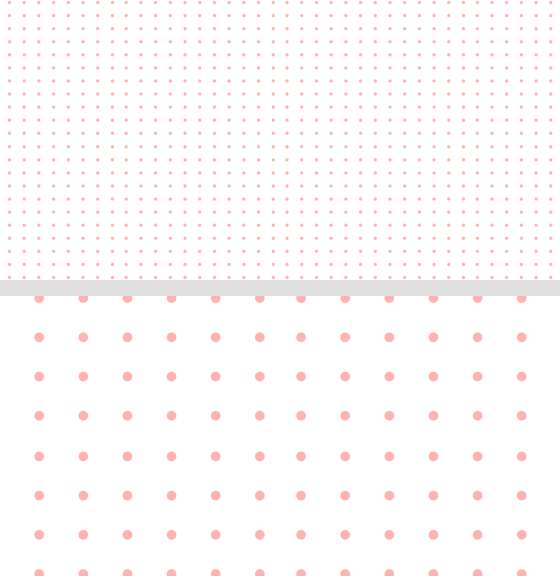
Top: the whole. Bottom: its middle third, enlarged.
Write a WebGL 2 fragment shader that draws this pattern.

```glsl
#version 300 es
precision highp float;
// Grid of small pale pink dots on white, 38 columns by 22 rows.
// Each pixel is folded into its cell and shaded by distance to the dot;
// a few seams, where the pitch slips slightly, break up the even spacing.

uniform vec2 u_resolution;
out vec4 fragColor;

void main() {
    // The canvas is 256 units high, measured here from the top left.
    float unitsPerPixel = 256.0 / u_resolution.y;
    vec2 p = gl_FragCoord.xy * unitsPerPixel;
    p.y = 256.0 - p.y;

    // Seams: three narrower column gaps and one wider row gap.
    float columnSlip = 0.87 * dot(step(vec3(109.0, 256.0, 429.7), vec3(p.x)), vec3(1.0));
    float rowSlip = -0.45 * step(128.0, p.y);

    // Fold into one cell, with the dot at its centre.
    vec2 pitch = vec2(13.447, 11.947);
    vec2 fromFirstDot = p + vec2(columnSlip, rowSlip) - vec2(8.67, 2.35);
    vec2 cell = (fract(fromFirstDot / pitch + 0.5) - 0.5) * pitch;

    // Soft-edged disc.
    float edge = 0.7 * unitsPerPixel;
    float dotMask = 1.0 - smoothstep(-edge, edge, length(cell) - 1.47);

    vec3 paper = vec3(1.0);
    vec3 pink = vec3(1.0, 0.70, 0.70);
    fragColor = vec4(mix(paper, pink, dotMask), 1.0);
}
```
